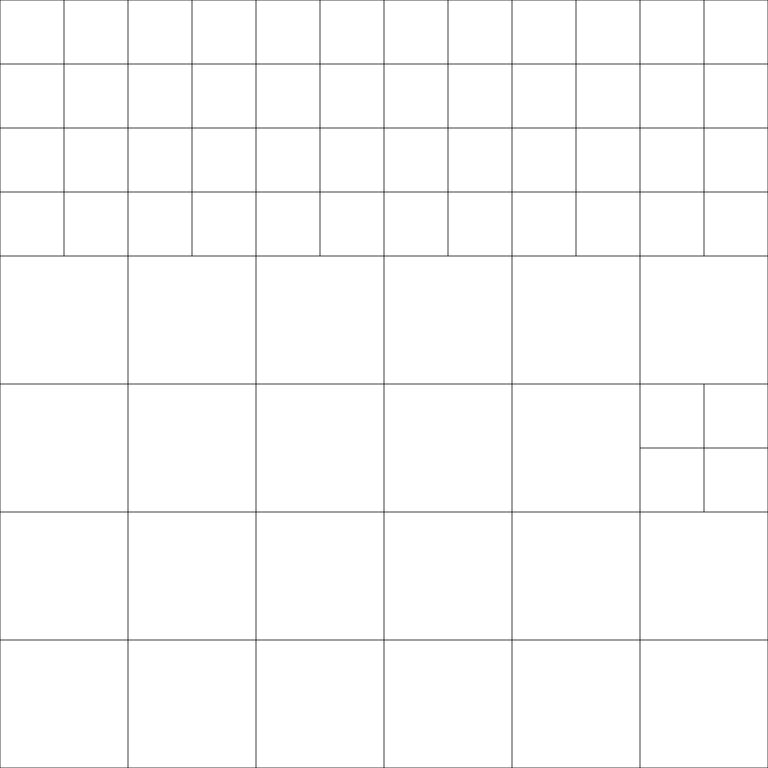
Write a three.js fragment shader that draws this pattern.

```glsl
// Draws thin black grid lines on white, with some cells split into quarters.
#define CELLS 6.0                 // coarse cells across the canvas
#define LINE_WIDTH 0.00097        // in canvas units
#define FINE_FROM_ROW 4.0         // rows from here upwards are split
#define SPLIT_CELL vec2(5.0, 2.0) // one lone split cell (column, row)
#define PAPER vec3(1.0)
#define INK vec3(0.0)

varying vec2 vUv;

// Running integral of a unit tent filter
vec2 tentIntegral(vec2 t) {
  t = clamp(t, -1.0, 1.0);
  return 0.5 + t - 0.5 * t * abs(t);
}

// Filtered coverage of a line at the given distance, per axis
vec2 lineCoverage(vec2 dist, vec2 pixel) {
  float halfWidth = 0.5 * LINE_WIDTH;
  return tentIntegral((dist + halfWidth) / pixel)
       - tentIntegral((dist - halfWidth) / pixel);
}

// One where the coarse cell is split into quarters
float isSplit(vec2 cell) {
  float inBand = step(FINE_FROM_ROW, cell.y);
  vec2 offset = abs(cell - SPLIT_CELL);
  float isLone = 1.0 - step(0.5, max(offset.x, offset.y));
  return max(inBand, isLone);
}

void main() {
  vec2 pixel = max(fwidth(vUv), vec2(1e-6));
  vec2 p = vUv * CELLS;
  vec2 cell = min(floor(p), CELLS - 1.0);
  vec2 local = p - cell;

  // Coarse cell borders and the midlines of split cells
  vec2 borderDist = min(local, 1.0 - local) / CELLS;
  vec2 middleDist = abs(local - 0.5) / CELLS;
  vec2 coarse = lineCoverage(borderDist, pixel);
  vec2 fine = lineCoverage(middleDist, pixel) * isSplit(cell);

  // Crossing lines build up into darker joints
  vec2 clear = (1.0 - coarse) * (1.0 - fine);
  gl_FragColor = vec4(mix(INK, PAPER, clear.x * clear.y), 1.0);
}
```
